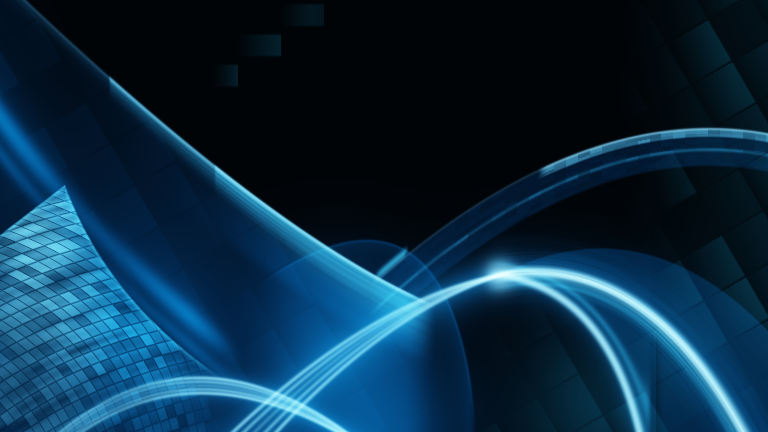
This background is drawn by a Shadertoy shader. Its source:

```glsl
// Glowing blue ribbons of light over a dark field, with a woven fan at the left.

// Palette, as light before exposure
const vec3 NIGHT = vec3(0.003, 0.016, 0.028);
const vec3 NAVY = vec3(0.004, 0.085, 0.19);
const vec3 TEAL = vec3(0.015, 0.13, 0.18);
const vec3 AZURE = vec3(0.01, 0.4, 0.85);
const vec3 CYAN = vec3(0.2, 0.9, 1.35);
const vec3 ICE = vec3(1.2, 2.2, 2.8);

// Tuning
const float HALO = 0.55;
const float FIBRES = 260.0;
const float MESH = 46.0;
const float TILES = 9.0;
const float STRANDS = 5.0;
const vec2 CREST = vec2(1.157, 0.363);

float hash(vec2 p) {
  vec3 q = fract(p.xyx * 0.1031);
  q += dot(q, q.yzx + 33.33);
  return fract((q.x + q.y) * q.z);
}

float noise(vec2 p) {
  vec2 i = floor(p), f = smoothstep(0.0, 1.0, p - i);
  return mix(mix(hash(i), hash(i + vec2(1, 0)), f.x),
             mix(hash(i + vec2(0, 1)), hash(i + 1.0), f.x), f.y);
}

// Quadratic arc: x = signed distance (positive above), y = parameter
vec2 arc(vec2 p, vec2 a, vec2 b, vec2 c) {
  vec2 u = b - a, v = a - 2.0 * b + c;
  p -= a;
  float t = p.x / (u.x + sqrt(max(u.x * u.x + v.x * p.x, 0.0)));
  vec2 tangent = u + v * t;
  return vec2((p.y - t * (u.y + tangent.y)) * abs(tangent.x) / length(tangent), t);
}

float soft(float x, float s) { return smoothstep(-s, s, x); }
float band(float x, float lo, float hi, float s) { return soft(x - lo, s) * soft(hi - x, s); }
float line(float d, float w) {
  d /= max(w, 0.8 / iResolution.y);
  return exp(-d * d);
}
float spot(vec2 p, float x, float y, float r) { return line(length(p - vec2(x, y)), r); }

vec3 ribbon(float d, float core, float halo) {
  return ICE * line(d, core) + (AZURE + 0.2 * CYAN) * HALO * exp(-abs(d) / halo);
}

// Tilted tiles, each fading along its length
float tiles(vec2 p) {
  vec2 q = mat2(0.86, -0.5, 0.5, 0.86) * p * TILES, f = fract(q);
  return hash(floor(q)) * f.x * smoothstep(0.0, 0.08, f.y) * smoothstep(1.0, 0.95, f.x);
}

// Dark field, tiles at the right, steps at the top, pools of light below
vec3 backdrop(vec2 p) {
  float tile = tiles(p), stair = (p.x - 0.55) / 0.1;
  vec3 col = NIGHT + NAVY * 0.25 * smoothstep(0.6, 0.0, p.y);
  col += TEAL * (0.25 + 1.2 * tile) * smoothstep(1.42, 1.72, p.x) * smoothstep(0.0, 0.3, p.y);
  col += TEAL * 0.9 * fract(stair) * band(p.x, 0.52, 0.75, 0.04)
    * band(p.y - 0.07 * floor(stair), 0.87, 0.92, 0.004);
  col += AZURE * (0.6 * spot(p, 0.86, 0.0, 0.17) + 0.45 * spot(p, 0.78, 0.24, 0.15));
  return col + TEAL * (0.8 + 2.0 * tile) * spot(p, 1.36, 0.05, 0.17);
}

// Falling ribbon with a sheet beneath it, and a beam beside the fan
vec3 fallingSheet(vec2 p) {
  vec2 r = arc(p, vec2(0.06, 1), vec2(0.62, 0.47), vec2(0.97, 0.31));
  float ends = smoothstep(1.06, 0.94, r.y), below = soft(-r.x, 0.003) * ends;
  float level = 0.12 + 0.4 * soft(p.x - 0.254, 0.004) + 0.45 * soft(p.x - 0.498, 0.004);
  float grain = 0.75 + 0.4 * noise(vec2(r.x * FIBRES, r.y * 4.0));
  vec3 col = NAVY * (0.35 + 0.8 * smoothstep(0.9, 0.2, p.y) + 0.4 * tiles(p));
  col += CYAN * level * grain * line(r.x, mix(0.018, 0.07, r.y * r.y));
  col += AZURE * 0.25 * band(-r.x, 0.06, 0.12, 0.02) * smoothstep(0.35, 0.8, p.x);
  col = col * below + ICE * 0.45 * level * ends * line(r.x + 0.003, 0.004);
  vec2 beam = arc(p, vec2(0, 0.73), vec2(0.2, 0.46), vec2(0.52, 0.2));
  float glow = line(beam.x, 0.022) + 0.5 * line(beam.x + 0.05, 0.014) + 0.35 * exp(-abs(beam.x) / 0.06);
  return col + AZURE * glow * smoothstep(1.08, 0.85, beam.y) * (0.68 + 0.32 * cos(beam.y * 6.5));
}

// Curved grid of randomly lit cells
vec3 wovenFan(vec2 p) {
  float side = -arc(p, vec2(0.15, 0.57), vec2(0.25, 0.3), vec2(0.52, 0.12)).x;
  float depth = p.x < 0.15 ? (0.455 + 0.77 * p.x - p.y) * 0.79 : side;
  vec2 q = mat2(0.8, -0.6, 0.6, 0.8) * p;
  q = (q + vec2(0.9, 0.5) * q.yx * q.yx) * vec2(MESH, MESH * 0.7);
  vec2 f = abs(fract(q) - 0.5);
  float weave = hash(floor(q)) * 0.9 + 0.75 * noise(q * vec2(0.25, 2));
  weave *= 0.35 + 0.65 * smoothstep(0.5, 0.38, max(f.x, f.y));
  weave *= 0.2 + 0.9 * spot(p, 0.1, 0.45, 0.17) + 0.75 * spot(p, 0.3, 0.24, 0.13);
  vec3 tint = mix(CYAN * 0.8 + ICE * 0.22, AZURE + 0.35 * CYAN, smoothstep(0.08, 0.3, p.x));
  return soft(depth, 0.003) * smoothstep(0.54, 0.4, p.x) * (tint * weave + CYAN * 0.5 * line(depth, 0.006));
}

// Upper right ribbon and the thin arch in the middle
vec3 distantArcs(vec2 p) {
  vec2 r = arc(p, vec2(0.85, 0.33), vec2(1.35, 0.78), vec2(1.8, 0.685));
  float lit = soft(r.y - 0.415, 0.015);
  float dash = 0.5 + 0.5 * hash(floor(r.yx * vec2(34, 90)));
  vec3 col = NAVY * band(-r.x, 0.0, 0.085, 0.004) * (0.5 + 0.6 * dash);
  col += (CYAN * 0.35 + ICE * 0.15) * dash * lit * band(-r.x, 0.0, 0.018, 0.003);
  col += ICE * line(r.x, 0.003) * mix(0.06, 0.3, lit) + CYAN * 0.35 * dash * line(r.x + 0.048, 0.004);
  col += CYAN * 0.9 * line(r.x - 0.008, 0.007) * band(r.y, 0.02, 0.09, 0.008);
  vec2 arch = arc(p, vec2(0.45, 0.22), vec2(1, 0.72), vec2(1.09, 0.1));
  float veil = soft(-arch.x, 0.003) * (0.055 + 0.22 * exp(min(arch.x, 0.0) / 0.035));
  return col * smoothstep(0.0, 0.04, r.y)
    + AZURE * band(arch.y, 0.2, 1.02, 0.06) * (veil + 0.25 * line(arch.x, 0.003));
}

// Bright foreground arches, then strands rising to the crest and a low arch
vec3 brightArches(vec2 p) {
  vec2 outer = arc(p, CREST, vec2(1.49, 0.42), vec2(1.72, 0));
  vec2 inner = arc(p, CREST, vec2(1.4, 0.33), vec2(1.48, 0));
  float veil = arc(p, CREST, vec2(1.5, 0.54), vec2(1.8, 0.21)).x;
  float grain = 0.7 + 0.5 * noise(outer * vec2(FIBRES, 3));
  vec3 col = grain * (ribbon(outer.x, 0.01, 0.035) + CYAN * 0.5 * line(outer.x + 0.022, 0.012));
  col += smoothstep(1.25, 1.1, inner.y)
    * (0.75 * ribbon(inner.x, 0.008, 0.022) + CYAN * 0.35 * line(inner.x - 0.025, 0.006));
  col += AZURE * 0.28 * soft(-veil, 0.003) * soft(outer.x, 0.01);
  col += AZURE * 0.25 * smoothstep(0.0, -0.05, outer.x) * soft(inner.x, 0.015);
  col *= smoothstep(-0.06, 0.08, outer.y);
  for (float k = 0.0; k <= 1.0; k += 1.0 / (STRANDS - 1.0)) {
    float gain = 0.35 + 0.65 * abs(2.0 * k - 1.0);
    vec2 rise = arc(p, vec2(0.54 + 0.1 * k, 0), vec2(0.87 + 0.03 * k, 0.31 - 0.03 * k), CREST);
    col += gain * 0.42 * smoothstep(1.1, 0.95, rise.y) * ribbon(rise.x, 0.0045, 0.03);
    float low = arc(p, vec2(0.14 + 0.05 * k, 0), vec2(0.45, 0.25 - 0.07 * k), vec2(0.8 - 0.02 * k, 0)).x;
    col += gain * mix(0.22, 0.5, smoothstep(0.25, 0.55, p.x)) * ribbon(low, 0.004, 0.014);
  }
  return col + ICE * 0.5 * spot(p, CREST.x, CREST.y, 0.03);
}

void mainImage(out vec4 fragColor, in vec2 fragCoord) {
  vec2 p = fragCoord / iResolution.xy * vec2(16.0 / 9.0, 1);
  vec3 light = backdrop(p) + fallingSheet(p) + wovenFan(p) + distantArcs(p) + brightArches(p);
  fragColor = vec4(1.0 - exp(-light), 1);
}
```
